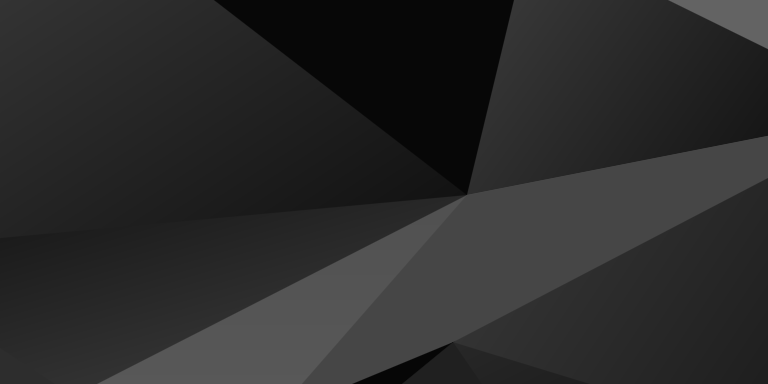
Reproduce this background procedurally as a Shadertoy shader.

```glsl
// Dark faceted backdrop: grey planes fan out from two shared corners.
// Each facet is an intersection of half-planes, painted back to front
// with its own linear tone ramp and a smoothed edge.

// Corners, on a canvas 2 wide and 1 high
const vec2 HUB = vec2(1.216, 0.492);
const vec2 LOW_HUB = vec2(1.180, 0.109);

// Outer ends of the creases leaving the main hub
const vec2 WEST = vec2(0.0, 0.380);
const vec2 NORTH_WEST = vec2(0.557, 1.0);
const vec2 NORTH = vec2(1.3385, 1.0);
const vec2 EAST = vec2(2.0, 0.646);
const vec2 SOUTH_WEST = vec2(0.2526, 0.0);
const vec2 SOUTH = vec2(0.786, 0.0);

// Outer ends of the creases leaving the lower hub
const vec2 LOW_EAST = vec2(2.0, 0.5365);
const vec2 WEDGE_LEFT = vec2(0.917, 0.0);
const vec2 WEDGE_RIGHT = vec2(1.047, 0.0);
const vec2 FOLD_NEAR = vec2(1.255, 0.0);
const vec2 FOLD_FAR = vec2(1.536, 0.0);

// Cut corners of the canvas
const vec2 TOP_CUT_A = vec2(1.7396, 1.0);
const vec2 TOP_CUT_B = vec2(2.0, 0.872);
const vec2 BOTTOM_CUT_A = vec2(0.0, 0.094);
const vec2 BOTTOM_CUT_B = vec2(0.143, 0.0);

// Flat tones
const float BLACK_TONE = 0.028;
const float WEDGE_TONE = 0.022;
const float BAND_TONE = 0.275;
const float CORNER_TONE = 0.39;

// Signed distance to the line a-b, positive on its left
float leftOf(vec2 p, vec2 a, vec2 b) {
    vec2 dir = normalize(b - a);
    vec2 rel = p - a;
    return dir.x * rel.y - dir.y * rel.x;
}

// Linear tone with a known value at one point
float ramp(vec2 p, vec2 anchor, float tone, vec2 slope) {
    return tone + dot(p - anchor, slope);
}

// Paints a facet where its distance is positive
void paint(inout float shade, float dist, float tone) {
    float aa = 0.75 / iResolution.y;
    shade = mix(shade, tone, smoothstep(-aa, aa, dist));
}

void mainImage(out vec4 fragColor, in vec2 fragCoord) {
    vec2 p = fragCoord / iResolution.xy * vec2(2.0, 1.0);

    // Upper left plane, then the slope beneath it
    float shade = ramp(p, vec2(0.0, 1.0), 0.20, vec2(-0.065, 0.10));
    paint(shade, leftOf(p, HUB, WEST), ramp(p, WEST, 0.105, vec2(0.06, -0.20)));
    paint(shade, leftOf(p, BOTTOM_CUT_B, BOTTOM_CUT_A), 0.175);

    // Black top facet and the plane to its right
    paint(shade, leftOf(p, NORTH_WEST, HUB), BLACK_TONE);
    paint(shade, leftOf(p, NORTH, HUB), ramp(p, NORTH, 0.215, vec2(-0.14, 0.10)));
    paint(shade, leftOf(p, TOP_CUT_A, TOP_CUT_B), CORNER_TONE);

    // Bright diagonal band, split by a crease
    float belowEast = leftOf(p, EAST, HUB);
    paint(shade, min(belowEast, leftOf(p, HUB, SOUTH_WEST)),
          ramp(p, HUB, 0.315, vec2(0.0, -0.06)));
    paint(shade, min(belowEast, leftOf(p, HUB, SOUTH)), BAND_TONE);

    // Lower right plane and the small folds below its corner
    paint(shade, leftOf(p, LOW_EAST, LOW_HUB),
          ramp(p, LOW_HUB, 0.20, vec2(-0.09, 0.06)));
    float rightOfWedge = leftOf(p, LOW_HUB, WEDGE_RIGHT);
    paint(shade, min(rightOfWedge, leftOf(p, FOLD_FAR, LOW_HUB)),
          ramp(p, LOW_HUB, 0.155, vec2(-0.06, 0.12)));
    paint(shade, min(rightOfWedge, leftOf(p, FOLD_NEAR, LOW_HUB)), 0.125);
    paint(shade, min(-rightOfWedge, leftOf(p, LOW_HUB, WEDGE_LEFT)), WEDGE_TONE);

    fragColor = vec4(vec3(clamp(shade, 0.0, 1.0)), 1.0);
}
```
